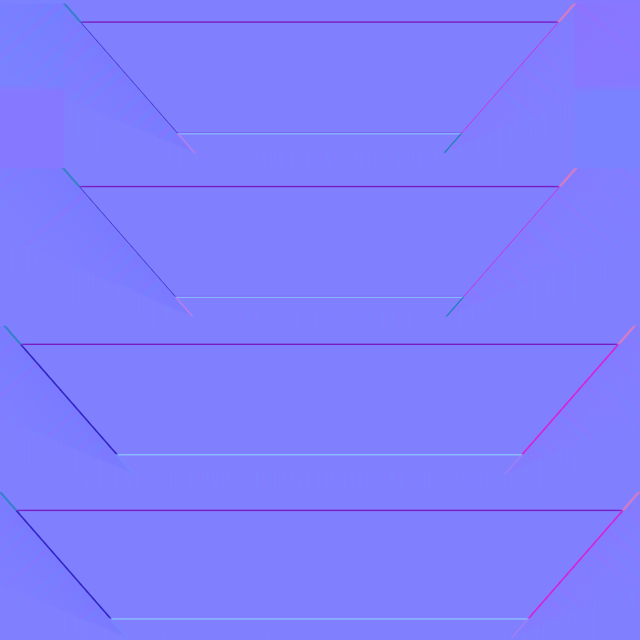
This texture map is drawn by a Shadertoy shader. Its source:

```glsl
// Tangent-space normal map of four stacked trapezoid panels with bevelled edges.
// Each panel is a mirrored distance field; gradient noise spreads faint streaks
// outward from the slants and downward from the panel feet.

const vec3 FLAT = vec3(0.502, 0.502, 1.0);
const vec3 VIOLET = vec3(0.535, 0.47, 1.0);
const vec3 COOL = vec3(0.48, 0.51, 1.0);
const vec3 TOP_LINE = vec3(0.47, 0.10, 0.76);
const vec3 FOOT_SHADE = vec3(0.46, 0.27, 0.88);
const vec3 FOOT_LIGHT = vec3(0.56, 0.80, 1.0);
const vec3 LEFT_EDGE = vec3(0.20, 0.15, 0.78);
const vec3 RIGHT_EDGE = vec3(0.83, 0.14, 0.83);
const vec3 TEAL = vec3(0.08, 0.49, 0.68);
const vec3 SALMON = vec3(1.0, 0.49, 0.64);
const vec3 PINK = vec3(0.78, 0.49, 0.90);
const vec3 PALE_BLUE = vec3(0.40, 0.58, 1.0);

// Per panel: top height, foot height, half width at the top, edge weight
const vec4 PANELS[4] = vec4[4](
    vec4(0.9655, 0.7915, 0.3735, 0.0),
    vec4(0.7085, 0.5360, 0.3755, 0.0),
    vec4(0.4620, 0.2900, 0.4670, 1.0),
    vec4(0.2025, 0.0335, 0.4740, 1.0));
const float CENTER = 0.4993;
const float SLOPE = 0.873;        // sideways run of a slant per unit of height
const float TIP_UP = 0.0287;      // slant overshoot above the top line
const float TIP_DOWN = 0.0305;    // slant overshoot below the foot line
const float MITRE = 0.42;         // rise of the seam between streak directions
const float SIDE_PANEL = 0.398;   // inner bound of the flat outer blocks
const float STREAK = 0.075;

float slopeAt(float cell) {
    return fract(sin(cell * 127.1) * 4375.85) * 2.0 - 1.0;
}

float gradientNoise(float x) {
    float i = floor(x), f = x - i;
    float u = f * f * f * (f * (f * 6.0 - 15.0) + 10.0);
    return mix(slopeAt(i) * f, slopeAt(i + 1.0) * (f - 1.0), u);
}

float streaks(float x) {
    return gradientNoise(x) + 0.7 * gradientNoise(x * 2.3 + 17.0);
}

float stroke(float d, float halfWidth, float px) {
    return clamp((halfWidth - abs(d)) / px + 0.5, 0.0, 1.0);
}

// Soft box mask for a < x < b
float between(float x, float a, float b, float px) {
    return smoothstep(a - px, a + px, x) * (1.0 - smoothstep(b - px, b + px, x));
}

// Flat tinted blocks in the outer upper corners
vec3 sideBlocks(vec3 col, vec2 p, float px) {
    float outer = smoothstep(SIDE_PANEL - px, SIDE_PANEL + px, abs(p.x - CENTER));
    float upper = smoothstep(0.855, 0.870, p.y);
    float present = smoothstep(0.735, 0.739, p.y);
    bool left = p.x < CENTER;
    vec3 tint = mix(left ? VIOLET : COOL, left ? COOL : VIOLET, upper);
    return mix(col, tint, outer * present * 0.85);
}

vec3 drawPanel(vec3 col, vec2 p, vec4 panel, float nextTop, float px, float seed) {
    bool left = p.x < CENTER;
    float side = left ? 0.0 : 1.0;
    float x = abs(p.x - CENTER);
    float norm = inversesqrt(1.0 + SLOPE * SLOPE);
    float edgeX = panel.z - (panel.x - p.y) * SLOPE;
    float d = (x - edgeX) * norm;
    float tipY = panel.y - TIP_DOWN;
    float tipX = panel.z - (panel.x - tipY) * SLOPE;
    float seam = tipY + MITRE * max(x - tipX, 0.0);
    float zone = between(p.y, nextTop + TIP_UP, panel.x + TIP_UP, px);

    // Streaks square to the slant, above the seam
    float along = (x * SLOPE + p.y) * norm;
    float fan = smoothstep(0.0, 0.004, d) * smoothstep(seam - 0.003, seam + 0.003, p.y);
    float n = streaks(along * 105.0 + seed + side * 31.0);
    float reach = exp(-d * mix(5.0, 8.0, side));
    col += zone * fan * reach * STREAK * n * vec3(1.0, -0.65, 0.0);
    col += zone * fan * exp(-max(d, 0.0) * 14.0) * mix(vec3(-0.025, -0.025, 0.0), vec3(0.012, -0.02, 0.0), side);

    // Vertical streaks falling from the seam and from below the foot
    float drop = seam + 0.008 - p.y;
    float fall = smoothstep(0.0, 0.008, drop) * exp(-max(drop, 0.0) * 22.0);
    float block = panel.x > 0.9 ? 1.0 - smoothstep(SIDE_PANEL - px, SIDE_PANEL + px, x) : 1.0;
    float v = streaks(p.x * 190.0 + seed * 3.0);
    col += zone * fall * block * STREAK * 0.6 * v * vec3(0.8, -0.8, 0.0);

    // Top and foot lines
    float inside = smoothstep(-px, px, -d);
    col = mix(col, TOP_LINE, inside * stroke(p.y - panel.x, 0.0011, px));
    col = mix(col, FOOT_SHADE, inside * 0.6 * (1.0 - panel.w) * stroke(p.y - panel.y - 0.0012, 0.0006, px));
    col = mix(col, FOOT_LIGHT, inside * mix(0.75, 1.0, panel.w) * stroke(p.y - panel.y + 0.0006, 0.0009, px));

    // Slants and their overshooting tips
    float slant = stroke(d, mix(0.0007, 0.0013, panel.w), px);
    float body = between(p.y, panel.y, panel.x, px);
    col = mix(col, left ? LEFT_EDGE : RIGHT_EDGE, slant * body * mix(0.75, 1.0, panel.w));
    float upperTip = between(p.y, panel.x, panel.x + TIP_UP, px);
    col = mix(col, left ? TEAL : SALMON, upperTip * stroke(d, 0.0017, px));
    col = mix(col, left ? COOL : VIOLET, 0.4 * upperTip * exp(-abs(d) * 180.0));
    vec3 thinTip = left ? PINK : TEAL;
    vec3 wideTip = left ? PALE_BLUE : PINK;
    float lowerTip = between(p.y, tipY, panel.y, px) * stroke(d, 0.001, px);
    return mix(col, mix(thinTip, wideTip, panel.w), lowerTip * mix(0.9, 0.5, panel.w));
}

void mainImage(out vec4 fragColor, in vec2 fragCoord) {
    vec2 p = fragCoord / iResolution.xy;
    float px = 1.0 / iResolution.y;
    vec3 col = sideBlocks(FLAT, p, px);
    for (int i = 0; i < 4; i++) {
        float nextTop = i < 3 ? PANELS[min(i + 1, 3)].x : -0.1;
        col = drawPanel(col, p, PANELS[i], nextTop, px, float(i) * 57.0);
    }
    fragColor = vec4(clamp(col, 0.0, 1.0), 1.0);
}
```
